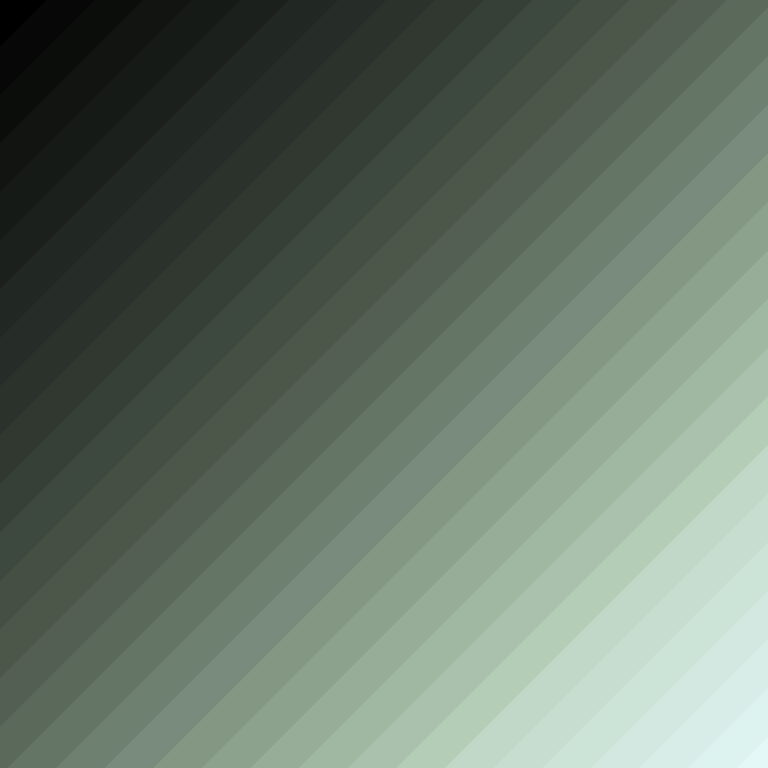
Reproduce this background procedurally as a Shadertoy shader.

```glsl
// A stepped diagonal gradient, black at the upper left to pale mint at the
// lower right. The diagonal distance is cut into equal flat bands, and each
// band takes its colour from a short ramp of sage-green stops.

const float BAND_WIDTH = 0.0633;   // measured along x + y, in canvas units
const float BAND_OFFSET = 0.05;    // shift of the first edge, in bands
const int STOP_COUNT = 12;

// Ramp stops: rgb is the colour, w is the band it belongs to
const vec4 STOPS[STOP_COUNT] = vec4[STOP_COUNT](
    vec4(0.000, 0.000, 0.000,  0.0),
    vec4(0.067, 0.079, 0.066,  3.0),
    vec4(0.150, 0.175, 0.162,  7.0),
    vec4(0.190, 0.218, 0.186,  9.0),
    vec4(0.240, 0.282, 0.243, 11.0),
    vec4(0.300, 0.338, 0.288, 13.0),
    vec4(0.352, 0.410, 0.352, 15.0),
    vec4(0.472, 0.545, 0.485, 18.0),
    vec4(0.514, 0.592, 0.512, 19.0),
    vec4(0.706, 0.804, 0.718, 24.0),
    vec4(0.757, 0.847, 0.787, 25.0),
    vec4(0.890, 0.973, 0.970, 31.0)
);

// Colour of one band, interpolated between the stops around it
vec3 bandColor(float band) {
    vec3 color = STOPS[0].rgb;
    for (int i = 1; i < STOP_COUNT; i++) {
        float start = STOPS[i - 1].w;
        float amount = clamp((band - start) / (STOPS[i].w - start), 0.0, 1.0);
        color = mix(color, STOPS[i].rgb, amount);
    }
    return color;
}

// Flat bands with a soft transition of half-width `blur` at the nearest edge
vec3 steppedGradient(float position, float blur) {
    float edge = floor(position + 0.5);
    float side = smoothstep(-blur, blur, position - edge);
    return mix(bandColor(edge - 1.0), bandColor(edge), side);
}

void mainImage(out vec4 fragColor, in vec2 fragCoord) {
    vec2 uv = fragCoord / iResolution.xy;

    // Distance from the upper left corner, counted in bands
    float diagonal = uv.x + 1.0 - uv.y;
    float position = diagonal / BAND_WIDTH + BAND_OFFSET;

    // Edge softness of about one pixel
    float pixel = 1.0 / min(iResolution.x, iResolution.y);
    float blur = pixel / BAND_WIDTH;

    fragColor = vec4(steppedGradient(position, blur), 1.0);
}
```
